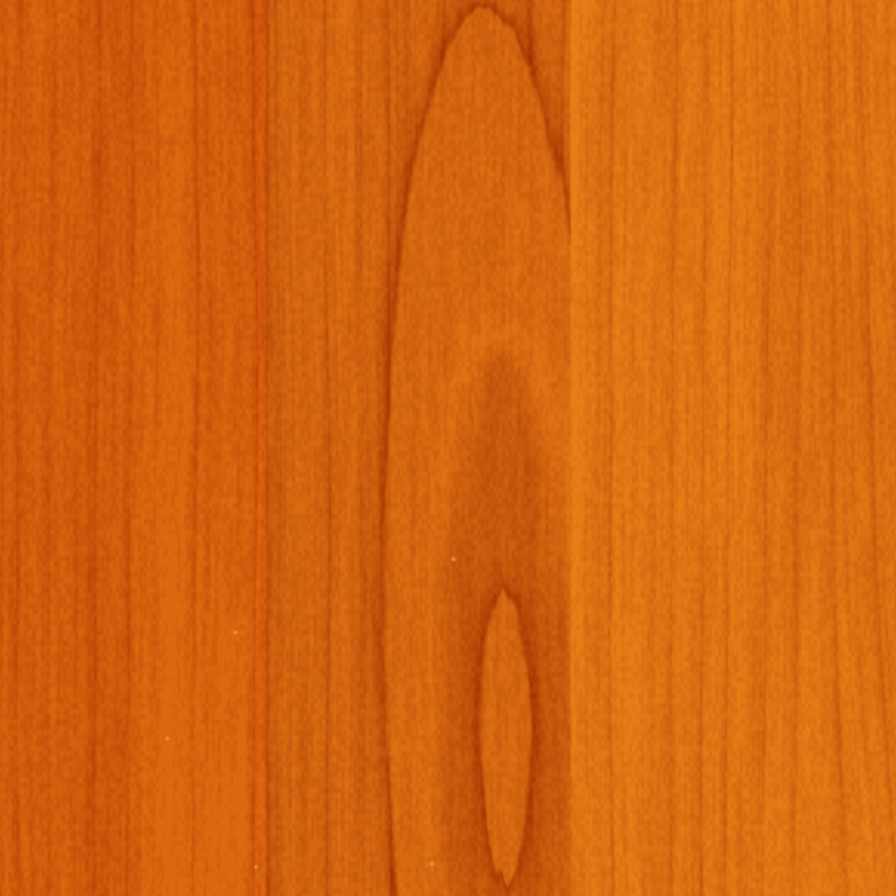
Reproduce this texture procedurally as a WebGL 1 fragment shader.

```glsl
precision highp float;
// Three upright boards of warm orange wood: straight grain left and right, a tall arch of rings between.
// Growth lines are jittered one-dimensional cells bent by sines, rings are ellipse distances,
// and fibres are stretched value noise; all are summed into one tone that shades each board.
uniform vec2 u_resolution;

#define SEAM_LEFT 0.298
#define SEAM_RIGHT 0.637
#define LINE_DENSITY 31.0
#define LINE_DEPTH 0.72
#define FINE_DENSITY 84.0
#define FINE_DEPTH 0.26
#define FIBRE_DEPTH 0.36
#define SPECKLE_DEPTH 0.50
#define RIM_DEPTH 1.10
#define LEFT_WOOD vec3(0.808, 0.344, 0.042)
#define MIDDLE_WOOD vec3(0.818, 0.388, 0.060)
#define RIGHT_WOOD vec3(0.842, 0.430, 0.070)

float hash(vec2 p) {
  p = fract(p * vec2(0.1031, 0.1137));
  p += dot(p, p.yx + 33.33);
  return fract((p.x + p.y) * p.x * 7.31);
}

float valueNoise(vec2 p) {
  vec2 cell = floor(p);
  vec2 f = fract(p);
  f = f * f * (3.0 - 2.0 * f);
  float low = mix(hash(cell), hash(cell + vec2(1.0, 0.0)), f.x);
  float high = mix(hash(cell + vec2(0.0, 1.0)), hash(cell + 1.0), f.x);
  return mix(low, high, f.y) - 0.5;
}

// Dark lines, one per jittered cell, sharp on one side and fading on the other
float growthLines(float s, float seed) {
  float sum = 0.0;
  for (int i = -1; i <= 1; i++) {
    float id = floor(s) + float(i);
    float d = s - id - 0.5 - 0.7 * (hash(vec2(id + 40.0, seed)) - 0.5);
    float strength = 0.3 + 0.7 * hash(vec2(id + 40.0, seed + 7.0));
    float fade = d > 0.0 ? 0.07 : 0.15;
    sum += strength * exp(-abs(d) / fade);
  }
  return sum;
}

// Approximate signed distance to an ellipse
float ellipse(vec2 p, vec2 centre, vec2 radius) {
  vec2 q = (p - centre) / radius;
  float k = max(length(q), 0.01);
  return k * (k - 1.0) / max(length(q / radius), 0.01);
}

// Dark rim: firmer inside, soft outside
float rim(float d, float width) {
  return smoothstep(-0.006, 0.003, d) * exp(-max(d, 0.0) / width);
}

// Rare tiny pale pores
float paleFlecks(vec2 p) {
  vec2 cell = floor(p * 9.0);
  vec2 spot = 0.2 + 0.6 * vec2(hash(cell + 3.0), hash(cell + 19.0));
  float d = length(fract(p * 9.0) - spot) / 9.0;
  return step(0.92, hash(cell + 51.0)) * (1.0 - smoothstep(0.001, 0.0035, d));
}

void main() {
  vec2 p = gl_FragCoord.xy / u_resolution;
  float left = 1.0 - smoothstep(SEAM_LEFT - 0.002, SEAM_LEFT + 0.002, p.x);
  float right = smoothstep(SEAM_RIGHT - 0.002, SEAM_RIGHT + 0.002, p.x);
  float middle = 1.0 - left - right;

  // Slow bends, with a slant in the lower right corner
  float bend = 0.003 * sin(p.y * 4.0 + p.x * 9.0) + 0.001 * sin(p.y * 11.0 + p.x * 17.0);
  float slant = 0.04 * smoothstep(0.88, 1.0, p.x) * (1.0 - p.y) * (1.0 - p.y);
  float grainX = p.x + bend - slant;

  // Rings of the middle board, roughened by the fibres
  float wobble = 0.008 * valueNoise(p * vec2(25.0, 10.0));
  float fray = valueNoise(p * vec2(150.0, 22.0));
  vec2 ringP = p + vec2(wobble + 0.003 * fray, 2.0 * wobble + 0.016 * fray);
  float arch = ellipse(ringP, vec2(0.542, 0.33), vec2(0.118, 0.665));
  float heart = ellipse(ringP, vec2(0.562, 0.20), vec2(0.074, 0.42));
  float core = ellipse(ringP, vec2(0.563, 0.175), vec2(0.028, 0.165));
  float insideArch = middle * (1.0 - smoothstep(-0.004, 0.004, arch));
  float insideCore = 1.0 - smoothstep(-0.004, 0.004, core);

  // Straight grain, nearly absent inside the arch, each line fading in and out along its length
  float lines = LINE_DEPTH * growthLines(grainX * LINE_DENSITY, 2.0);
  lines += FINE_DEPTH * growthLines(grainX * FINE_DENSITY, 5.0);
  lines *= 1.0 + 0.7 * valueNoise(vec2(grainX * 60.0, p.y * 5.0));
  float tone = 0.2 - lines * (1.0 - 0.85 * insideArch) * (1.0 - 0.25 * left);

  // Fibres, speckle and broad drifts
  tone += FIBRE_DEPTH * valueNoise(vec2(grainX * 220.0, p.y * 11.0));
  tone += SPECKLE_DEPTH * valueNoise(p * vec2(290.0, 170.0));
  tone += 0.34 * valueNoise(vec2(grainX * 16.0, p.y * 1.6) + 8.0);
  tone += left * (0.4 * smoothstep(0.11, 0.2, p.x) * (1.0 - 0.6 * p.y) - 0.12);

  // Arch, shaded heart with a pale border, and core
  float rings = -RIM_DEPTH * rim(arch, 0.007) - 0.3 * rim(arch, 0.03);
  float border = exp(-pow((heart - 0.012) / 0.014, 2.0));
  float heartShade = 1.0 - smoothstep(-0.035, 0.012, heart);
  rings += insideArch * (0.2 * border - 0.17);
  rings -= insideArch * (1.0 - insideCore) * 0.42 * heartShade;
  rings -= RIM_DEPTH * rim(core, 0.007);
  tone += middle * rings;

  // Seams and the dark streaks beside the left one
  tone -= 0.6 * exp(-abs(p.x - SEAM_LEFT) / 0.0025);
  tone -= 0.4 * middle * exp(-(p.x - SEAM_LEFT) / 0.012) * (1.0 - 0.6 * p.y);
  tone += 0.2 * right * exp(-(p.x - SEAM_RIGHT) / 0.012);

  vec3 wood = LEFT_WOOD * left + MIDDLE_WOOD * middle + RIGHT_WOOD * right;
  wood += vec3(0.115, 0.125, 0.035) * clamp(tone, -2.2, 0.5);
  wood = mix(wood, vec3(0.93, 0.66, 0.36), 0.6 * paleFlecks(p));
  gl_FragColor = vec4(clamp(wood, 0.0, 1.0), 1.0);
}
```
